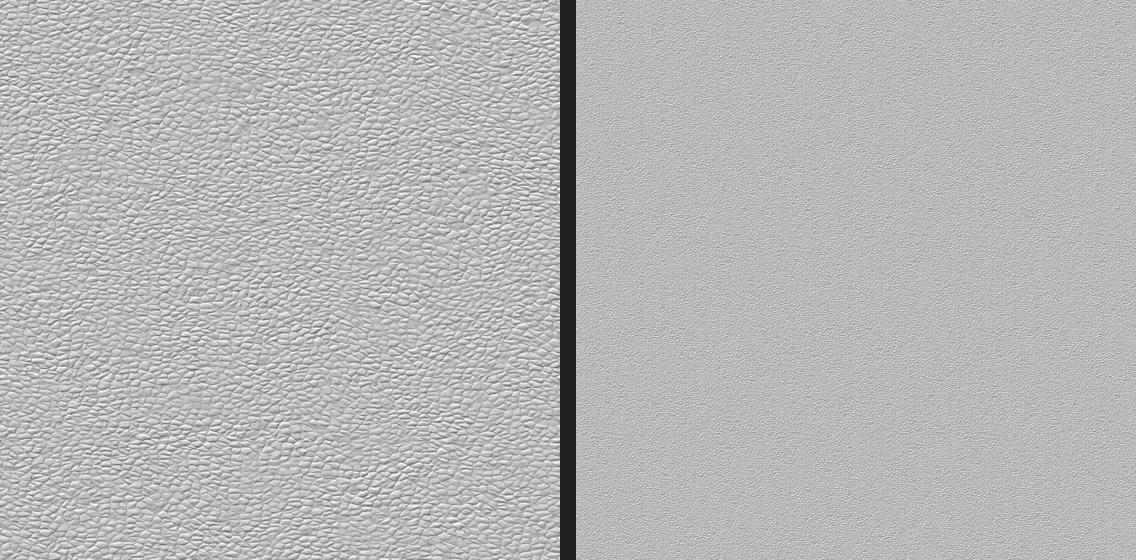
Left, the tile; right, the same tile 3 across and 3 down.
Give the GLSL for this texture, as a Shadertoy shader.

```glsl
const vec2 PEBBLES = vec2(56.0, 102.0);       // pebbles across and up the tile
const float JITTER = 1.0;
const float DOME_STEEPNESS = 2.5;
const vec2 LIGHT_STEP = vec2(-0.0011, 0.0028); // towards the light, in canvas units
const vec2 BEND_PERIOD = vec2(6.0, 5.0);
const float BEND_AMOUNT = 0.026;
const vec2 WOBBLE_PERIOD = vec2(90.0, 140.0);
const vec2 WOBBLE_AMOUNT = vec2(0.0050, 0.0026);
const vec2 WRINKLE_PERIOD = vec2(17.0, 54.0);
const float WRINKLE_DEPTH = 0.30;
const vec2 LUMP_PERIOD = vec2(54.0, 118.0);
const float LUMP_HEIGHT = 0.38;
const vec2 PORE_PERIOD = vec2(170.0, 210.0);
const float PORE_DEPTH = 0.16;
const vec2 PATCH_PERIOD = vec2(7.0, 16.0);
const float BASE_GREY = 0.755;
const float RELIEF = 0.31;
const float CREASE_SHADE = 0.08;
const float DARKEST = 0.43;
const float BRIGHTEST = 0.97;
const int SAMPLES = 2;                         // per axis, for smooth edges

vec2 hash2(vec2 cell) {
    vec3 q = fract(cell.xyx * vec3(0.1031, 0.1030, 0.0973));
    q += dot(q, q.yzx + 33.33);
    return fract((q.xx + q.yz) * q.zy);
}

float cornerSlope(vec2 cell, vec2 offset, vec2 period) {
    float angle = 6.28318 * hash2(mod(cell, period) + 17.0).x;
    return dot(vec2(cos(angle), sin(angle)), offset);
}

// Gradient noise that wraps after a whole period
float gradientNoise(vec2 uv, vec2 period) {
    vec2 p = uv * period;
    vec2 cell = floor(p);
    vec2 f = p - cell;
    vec2 w = f * f * f * (f * (f * 6.0 - 15.0) + 10.0);
    vec2 right = vec2(1.0, 0.0);
    vec2 up = vec2(0.0, 1.0);
    float low = mix(cornerSlope(cell, f, period),
                    cornerSlope(cell + right, f - right, period), w.x);
    float high = mix(cornerSlope(cell + up, f - up, period),
                     cornerSlope(cell + 1.0, f - 1.0, period), w.x);
    return mix(low, high, w.y);
}

// Gap between the nearest two pebble centres: zero along the creases
float creaseDistance(vec2 uv) {
    vec2 p = uv * PEBBLES;
    vec2 cell = floor(p);
    float nearest = 9.0;
    float second = 9.0;
    for (int y = -1; y <= 1; y++) {
        for (int x = -1; x <= 1; x++) {
            vec2 neighbour = cell + vec2(x, y);
            vec2 shift = JITTER * (hash2(mod(neighbour, PEBBLES)) - 0.5);
            float d = length(neighbour + 0.5 + shift - p);
            second = min(second, max(nearest, d));
            nearest = min(nearest, d);
        }
    }
    return second - nearest;
}

// Leather surface: x is height, y is crease depth
vec2 leather(vec2 uv) {
    vec2 bent = uv;
    bent.y += BEND_AMOUNT * gradientNoise(uv, BEND_PERIOD);
    vec2 wobble = vec2(gradientNoise(uv, WOBBLE_PERIOD),
                       gradientNoise(uv.yx + 0.37, WOBBLE_PERIOD.yx));
    float crease = creaseDistance(bent + WOBBLE_AMOUNT * wobble);
    float fold = gradientNoise(bent, WRINKLE_PERIOD);
    float wrinkle = exp(-40.0 * fold * fold);
    float depth = 0.75 + 0.45 * wrinkle;       // creases deepen along folds
    float dome = depth * (1.0 - exp(-DOME_STEEPNESS * crease));
    float height = dome - WRINKLE_DEPTH * wrinkle
                 + LUMP_HEIGHT * gradientNoise(bent, LUMP_PERIOD)
                 + PORE_DEPTH * gradientNoise(uv, PORE_PERIOD);
    return vec2(height, depth * exp(-5.0 * crease));
}

float shade(vec2 uv) {
    vec2 surface = leather(uv);
    float slope = surface.x - leather(uv + LIGHT_STEP).x;
    float patchiness = gradientNoise(uv, PATCH_PERIOD);
    float grey = BASE_GREY + RELIEF * (1.0 + 0.5 * patchiness) * slope
               - CREASE_SHADE * surface.y;
    return clamp(grey, DARKEST, BRIGHTEST);
}

void mainImage(out vec4 fragColor, in vec2 fragCoord) {
    float grey = 0.0;
    for (int y = 0; y < SAMPLES; y++) {
        for (int x = 0; x < SAMPLES; x++) {
            vec2 subPixel = (vec2(x, y) + 0.5) / float(SAMPLES) - 0.5;
            grey += shade((fragCoord + subPixel) / iResolution.xy);
        }
    }
    fragColor = vec4(vec3(grey / float(SAMPLES * SAMPLES)), 1.0);
}
```
